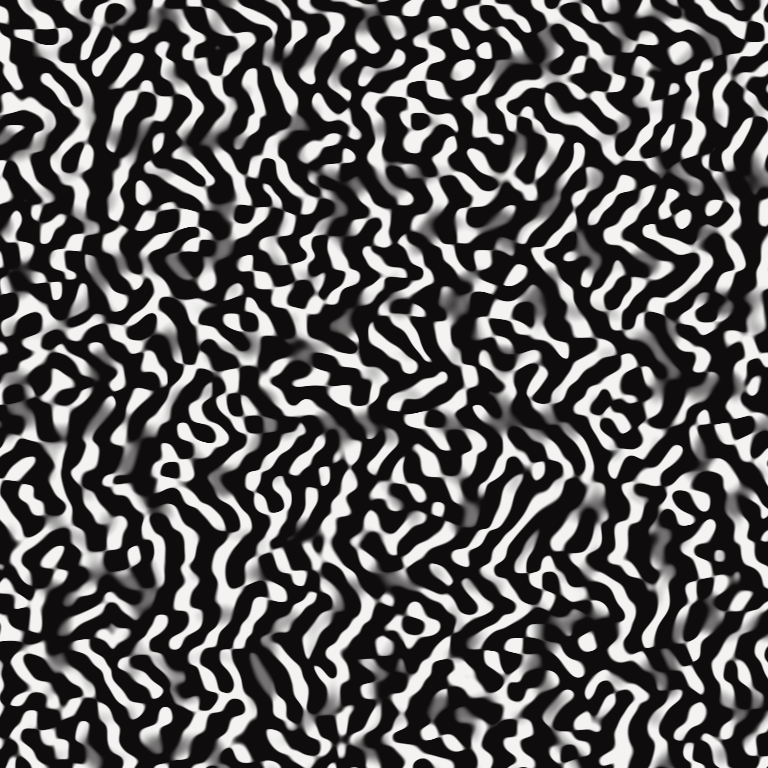
This pattern is drawn by a three.js fragment shader. Its source:

```glsl
varying vec2 vUv;

const float TAU = 6.2831853;
const vec3 INK = vec3(0.055, 0.048, 0.048);
const vec3 CHALK = vec3(0.955, 0.953, 0.95);

const float CELLS = 25.0;         // kernels across the canvas
const float STROKES = 30.5;       // stroke periods across the canvas
const float BANDS = 9.5;          // zigzag periods up the canvas
const float SLANT = 0.78;         // lean of strokes from vertical, radians
const float ANGLE_JITTER = 0.8;
const float PHASE_JITTER = 0.74;  // 0 gives unbroken zigzags, 1 full disorder

vec2 hash2(vec2 p) {
  vec3 q = fract(p.xyx * vec3(0.1031, 0.1030, 0.0973));
  q += dot(q, q.yzx + 33.33);
  return fract((q.xx + q.yz) * q.zy);
}

float cornerGradient(vec2 corner, vec2 offset) {
  float angle = TAU * hash2(corner + 71.0).x;
  return dot(vec2(cos(angle), sin(angle)), offset);
}

// Gradient noise, roughly -0.7 to 0.7
float gradientNoise(vec2 p) {
  vec2 i = floor(p);
  vec2 f = p - i;
  vec2 u = f * f * f * (f * (f * 6.0 - 15.0) + 10.0);
  vec2 e = vec2(1.0, 0.0);
  float low = mix(cornerGradient(i, f), cornerGradient(i + e.xy, f - e.xy), u.x);
  float high = mix(cornerGradient(i + e.yx, f - e.yx), cornerGradient(i + e.xx, f - e.xx), u.x);
  return mix(low, high, u.y);
}

vec2 rotate(vec2 v, float angle) {
  float c = cos(angle);
  float s = sin(angle);
  return vec2(c * v.x - s * v.y, s * v.x + c * v.y);
}

// Zigzag carrier: xy is its frequency, z its phase in turns
vec3 zigzag(vec2 p, float strokes, float bands, float slant) {
  float turn = TAU * (p.y * bands + 0.45 * gradientNoise(p * 4.0 + 13.0));
  float lean = clamp(1.6 * sin(turn), -1.0, 1.0);
  vec2 freq = strokes * vec2(cos(slant), sin(slant));
  float phase = freq.x * p.x - freq.y * 1.25 * cos(turn) / (TAU * bands);
  return vec3(freq.x, freq.y * lean, phase);
}

// Sum of jittered zigzag wave packets, as cosine and sine parts
vec2 wavePackets(vec2 p, float cells) {
  vec2 grid = p * cells;
  vec2 home = floor(grid);
  vec2 sum = vec2(0.0);
  for (int y = -2; y <= 2; y++) {
    for (int x = -2; x <= 2; x++) {
      vec2 cell = home + vec2(float(x), float(y));
      vec2 center = cell + hash2(cell + 40.0);
      vec2 d = grid - center;
      float window = max(0.0, 1.0 - dot(d, d) * 0.25);
      if (window > 0.0) {
        vec2 jitter = hash2(cell + 190.0) - 0.5;
        vec3 carrier = zigzag(center / cells, STROKES, BANDS, SLANT);
        vec2 freq = rotate(carrier.xy, ANGLE_JITTER * jitter.x);
        float phase = TAU * (dot(d / cells, freq) + carrier.z + PHASE_JITTER * jitter.y);
        sum += window * window * window * vec2(cos(phase), sin(phase));
      }
    }
  }
  return sum;
}

// Even out contrast, letting strokes fade where packets cancel
float strokeHeight(vec2 packets, float fade) {
  return packets.x / (length(packets) + fade);
}

// Crisp strokes where blur is 0, dim and soft ones where it is 1
float strokeLight(float height, float blur) {
  float low = mix(-0.02, -0.2, blur);
  float high = mix(0.44, 0.85, blur);
  return smoothstep(low, high, height) * (1.0 - 0.55 * blur);
}

void main() {
  // Small wobble keeps the strokes organic
  vec2 wobble = vec2(gradientNoise(vUv * 22.0), gradientNoise(vUv * 22.0 + 57.0));
  vec2 p = vUv + 0.007 * wobble;
  float height = strokeHeight(wavePackets(p, CELLS), 0.45);

  // Patches of faded strokes among the crisp ones
  float blur = smoothstep(0.02, 0.42, gradientNoise(vUv * 19.0 + 91.0));
  gl_FragColor = vec4(mix(INK, CHALK, strokeLight(height, blur)), 1.0);
}
```
